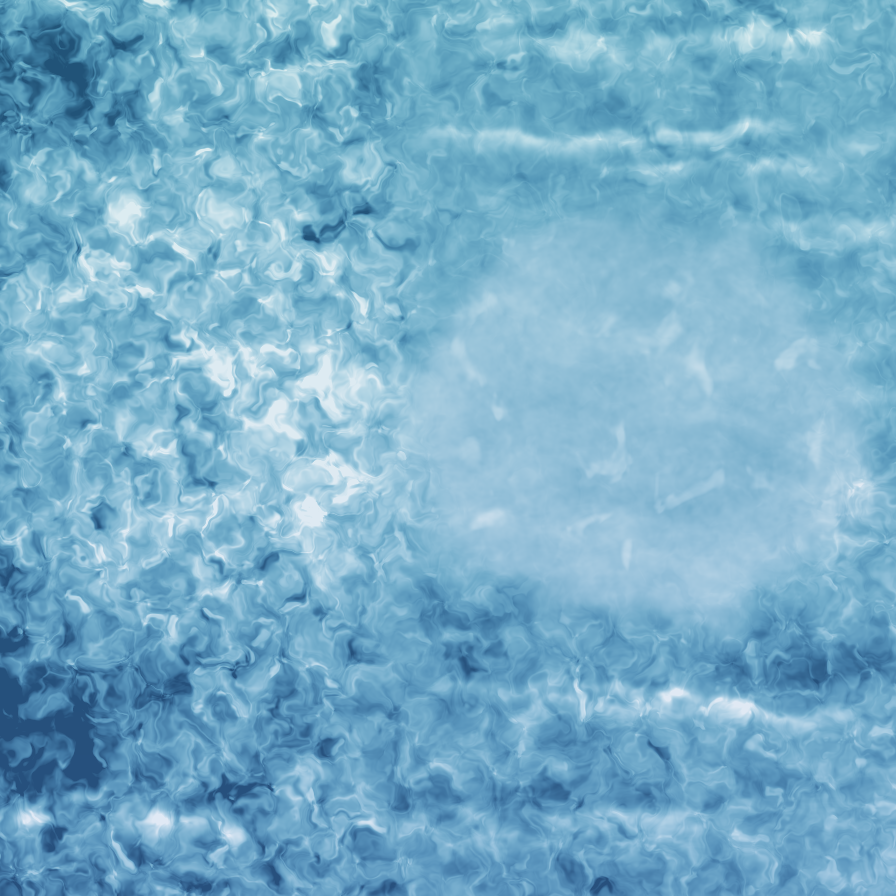
This texture is drawn by a Shadertoy shader. Its source:

```glsl
float hash(vec2 p) {
    return fract(sin(dot(p, vec2(127.1, 311.7))) * 43758.5453);
}

float noise(vec2 p) {
    vec2 cell = floor(p), f = fract(p);
    vec2 s = f * f * (3.0 - 2.0 * f);
    float low = mix(hash(cell), hash(cell + vec2(1, 0)), s.x);
    float high = mix(hash(cell + vec2(0, 1)), hash(cell + vec2(1, 1)), s.x);
    return mix(low, high, s.y);
}

// Layered noise, centred on zero
float fbm(vec2 p, int octaves) {
    float sum = 0.0, amplitude = 0.5;
    for (int i = 0; i < octaves; i++) {
        sum += amplitude * (noise(p) - 0.5);
        p = mat2(1.6, 1.2, -1.2, 1.6) * p + 7.3;
        amplitude *= 0.55;
    }
    return sum;
}

vec2 warp(vec2 p, float scale, float amount) {
    return p + amount * vec2(fbm(p * scale, 3), fbm(p * scale + 31.7, 3));
}

// Bright curls along the zero level of a noise field
float veins(vec2 p, float width) {
    return 1.0 - smoothstep(0.0, width, abs(fbm(p, 2)));
}

// Soft elliptical patch
float blob(vec2 p, vec2 centre, vec2 radius) {
    vec2 d = (p - centre) / radius;
    return exp(-dot(d, d));
}

// Wavy horizontal streak with a crisp upper rim and a long lower fade
float streak(vec2 p, vec2 centre, float halfLength, float thickness) {
    float wave = 0.06 * fbm(vec2(p.x * 16.0, centre.y * 40.0), 4);
    float d = (p.y - centre.y - wave) / thickness;
    float body = d > 0.0 ? exp(-d * d * 6.0) : exp(-d * d * 0.9);
    float ends = 1.0 - smoothstep(0.6, 1.0, abs(p.x - centre.x) / halfLength);
    return body * ends * (0.4 + 1.2 * noise(p * vec2(32.0, 70.0)));
}

vec3 icePalette(float tone) {
    vec3 stops[7] = vec3[7](
        vec3(0.14, 0.32, 0.48), vec3(0.24, 0.47, 0.63), vec3(0.34, 0.59, 0.73),
        vec3(0.44, 0.68, 0.79), vec3(0.57, 0.76, 0.85), vec3(0.71, 0.84, 0.90),
        vec3(0.87, 0.92, 0.95));
    vec3 colour = stops[0];
    for (int i = 1; i < 7; i++)
        colour = mix(colour, stops[i], clamp(tone * 5.0 - float(i - 1), 0.0, 1.0));
    return colour;
}

void mainImage(out vec4 fragColor, in vec2 fragCoord) {
    vec2 uv = fragCoord / iResolution.xy;
    vec2 bent = warp(uv, 9.0, 0.12);

    // Regions: smooth window, frosted left, darker floor
    vec2 windowOffset = (bent - vec2(0.71, 0.52)) / vec2(0.29, 0.23);
    float window = 1.0 - smoothstep(0.80, 1.10, length(windowOffset));
    float leftSide = 1.0 - smoothstep(0.38, 0.50, bent.x);
    float floorArea = 1.0 - smoothstep(0.28, 0.42, bent.y);
    float rightFrost = blob(bent, vec2(1.0, 0.4), vec2(0.09, 0.15));
    float frost = max(leftSide, max(0.65 * floorArea, rightFrost));
    frost = max(frost, 0.38 + 0.3 * smoothstep(0.85, 1.0, uv.y));
    frost *= 1.0 - 0.82 * window * (1.0 - rightFrost);

    // Broad light and shade
    float tone = 0.60 + 0.06 * leftSide * (1.0 - floorArea) - 0.12 * floorArea;
    tone = mix(tone, 0.79, window);
    tone += 0.27 * blob(bent, vec2(0.31, 0.56), vec2(0.12, 0.16));
    tone += 0.20 * rightFrost;
    tone += 0.35 * blob(bent, vec2(0.98, 0.03), vec2(0.06));
    tone -= 0.48 * blob(bent, vec2(0.06, 0.92), vec2(0.09, 0.10));
    tone -= 0.34 * blob(bent, vec2(0.03, 0.20), vec2(0.20, 0.10));
    tone -= 0.24 * blob(bent, vec2(0.92, 0.26), vec2(0.17, 0.035));
    tone -= 0.16 * blob(bent, vec2(0.50, 0.32), vec2(0.10, 0.03));
    tone -= 0.22 * blob(uv, vec2(0.0, 0.5), vec2(0.025, 0.6));
    tone += 0.38 * (1.0 - 0.6 * window) * fbm(bent * vec2(5.0, 8.0), 4);

    // Crumpled frost: small flakes, curls, glints and dark cracks
    vec2 curled = warp(uv, 30.0, 0.055);
    float flakes = fbm(curled * vec2(44.0, 38.0), 4);
    float curls = veins(curled * 36.0 + 5.0, 0.08);
    float glints = smoothstep(0.10, 0.28, fbm(curled * 56.0 + 19.0, 3));
    float cracks = smoothstep(0.14, 0.30, fbm(curled * vec2(34.0, 26.0) + 53.0, 3));
    tone += frost * (1.15 * flakes + 0.16 * (curls - 0.40));
    tone += frost * (0.36 * glints - 0.42 * cracks);

    // Horizontal layers across the right and the floor
    float layered = (1.0 - leftSide) * (1.0 - 0.7 * window);
    tone += 0.36 * layered * fbm(bent * vec2(8.0, 38.0) + 9.0, 4);
    tone += 0.34 * streak(uv, vec2(0.67, 0.845), 0.24, 0.016);
    tone += 0.22 * streak(uv, vec2(0.80, 0.815), 0.15, 0.014);
    tone += 0.24 * streak(uv, vec2(0.75, 0.960), 0.25, 0.022);
    tone += 0.24 * streak(uv, vec2(0.91, 0.760), 0.12, 0.018);
    tone += 0.28 * streak(uv, vec2(0.62, 0.235), 0.15, 0.016);
    tone += 0.38 * streak(uv, vec2(0.75, 0.207), 0.23, 0.016);
    tone += 0.30 * streak(uv, vec2(0.62, 0.090), 0.22, 0.026);
    tone += 0.46 * streak(uv, vec2(0.08, 0.092), 0.24, 0.030);

    // Veil, wisps and grain inside the window
    vec2 veil = warp(uv, 8.0, 0.12);
    tone += window * 0.26 * fbm(veil * vec2(11.0, 18.0), 5);
    tone += window * 0.16 * smoothstep(0.12, 0.3, fbm(veil * vec2(30.0, 24.0), 3));
    tone += 0.13 * fbm(uv * 95.0, 2);

    // Teal above, bluer below, slight lavender in the window
    vec3 colour = icePalette(tone);
    colour += vec3(-0.012, 0.008, -0.012) * (uv.y * 2.0 - 1.0);
    colour += window * vec3(0.012, -0.004, 0.0);
    fragColor = vec4(clamp(colour, 0.0, 1.0), 1.0);
}
```
